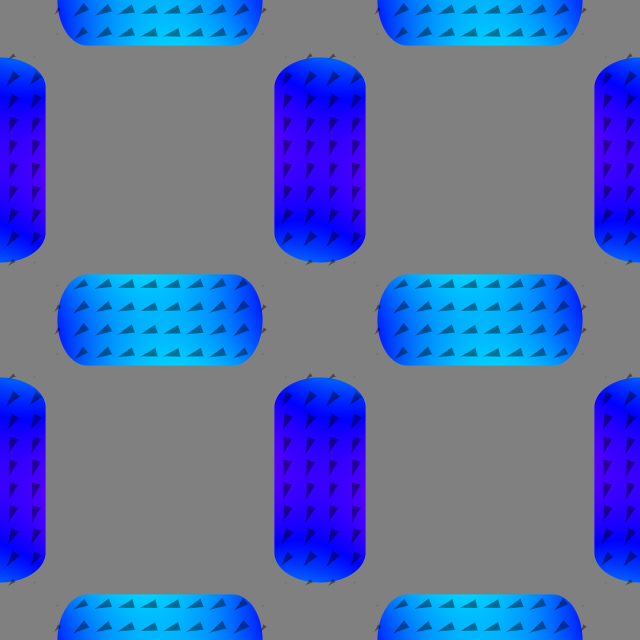
Write a Shadertoy shader that draws this pattern.

```glsl
#define REPEATS 2.0
#define ARROWS_PER_REPEAT 14.0
#define ISLAND_HALF_LENGTH 0.3205
#define ISLAND_HALF_WIDTH 0.1425
#define CAP_DEPTH 0.094
#define ARROW_LENGTH 0.72
#define ARROW_TAPER 0.27
#define ARROW_OPACITY 0.42
#define MID_ANGLE 197.0
#define END_TURN 34.0
#define EDGE_TURN 6.0
#define SHEAR 0.3

// Signed distance to a bar along x with elliptical caps.
float islandDistance(vec2 p) {
    vec2 radii = vec2(CAP_DEPTH, ISLAND_HALF_WIDTH);
    float straight = ISLAND_HALF_LENGTH - CAP_DEPTH;
    vec2 q = vec2(max(abs(p.x) - straight, 0.0), p.y) / radii;
    float k = max(length(q), 1e-4);
    return k * (k - 1.0) / max(length(q / radii), 1e-4);
}

// Field direction in degrees inside a bar along x.
float islandAngle(vec2 p) {
    float along = (p.x + SHEAR * p.y) / ISLAND_HALF_LENGTH;
    float across = p.y / ISLAND_HALF_WIDTH;
    return MID_ANGLE + END_TURN * along * along - EDGE_TURN * across * across;
}

// Returns (distance, angle); upright bars mirror the flat ones in the diagonal.
vec2 latticeField(vec2 p) {
    vec2 flatBar = fract(p + vec2(0.0, 0.5)) - 0.5;
    vec2 uprightBar = (fract(p + vec2(0.5, 0.0)) - 0.5).yx;
    float flatDist = islandDistance(flatBar);
    float uprightDist = islandDistance(uprightBar);
    return flatDist < uprightDist
        ? vec2(flatDist, islandAngle(flatBar))
        : vec2(uprightDist, 450.0 - islandAngle(uprightBar));
}

vec3 hueColor(float degrees) {
    vec3 ramp = mod(degrees / 60.0 + vec3(0.0, 4.0, 2.0), 6.0);
    return clamp(abs(ramp - 3.0) - 1.0, 0.0, 1.0);
}

// Isosceles triangle centred at the origin, tip towards +x.
float arrowDistance(vec2 p, float size) {
    float side = abs(p.y) - ARROW_TAPER * (0.5 * size - p.x);
    return max(-p.x - 0.5 * size, side * inversesqrt(1.0 + ARROW_TAPER * ARROW_TAPER));
}

float coverage(float dist, float pixel) {
    return clamp(0.5 - dist / pixel, 0.0, 1.0);
}

void mainImage(out vec4 fragColor, in vec2 fragCoord) {
    vec2 p = REPEATS * fragCoord / iResolution.y;
    float pixel = REPEATS / iResolution.y;

    // Islands coloured by field direction
    vec2 field = latticeField(p);
    vec3 color = mix(vec3(0.5), hueColor(field.y), coverage(field.x, pixel));

    // One arrow per grid cell, shrinking where the cell leaves the island
    vec2 grid = p * ARROWS_PER_REPEAT;
    vec2 center = floor(grid) + 0.5;
    vec2 sampled = latticeField(center / ARROWS_PER_REPEAT);
    float strength = clamp(0.5 - sampled.x * ARROWS_PER_REPEAT, 0.0, 1.0);
    float angle = radians(sampled.y);
    vec2 heading = vec2(cos(angle), sin(angle));
    vec2 offset = grid - center;
    vec2 local = vec2(dot(offset, heading), dot(offset, vec2(-heading.y, heading.x)));
    float arrow = coverage(arrowDistance(local, ARROW_LENGTH * strength), pixel * ARROWS_PER_REPEAT);
    color *= 1.0 - ARROW_OPACITY * arrow * min(4.0 * strength, 1.0);

    fragColor = vec4(color, 1.0);
}
```
